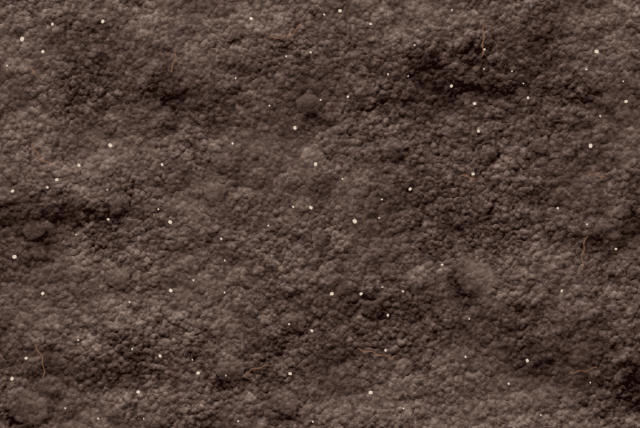
Reproduce this texture procedurally as a WebGL 1 fragment shader.

```glsl
precision highp float;
// Dark crumbly soil in broad raked ridges, lit from above.
// Cellular domes at several scales give lumps and grain; layered sines bend
// the ridges; clods, pale mineral specks and dry root fibres lie on top.

uniform vec2 u_resolution;

const vec2 LIGHT = vec2(-0.24, 0.97);
const vec3 SPECK_COLOR = vec3(0.90, 0.84, 0.76);
const vec3 FIBRE_COLOR = vec3(0.56, 0.40, 0.30);
const float MEAN_TONE = 0.318;

vec2 hash2(vec2 p) {
  vec3 q = fract(p.xyx * vec3(0.1031, 0.1030, 0.0973));
  q += dot(q, q.yzx + 33.33);
  return fract((q.xx + q.yz) * q.zy);
}

float valueNoise(vec2 p) {
  vec2 c = floor(p), f = fract(p);
  f = f * f * (3.0 - 2.0 * f);
  float low = mix(hash2(c).x, hash2(c + vec2(1.0, 0.0)).x, f.x);
  float high = mix(hash2(c + vec2(0.0, 1.0)).x, hash2(c + 1.0).x, f.x);
  return mix(low, high, f.y);
}

vec2 rotate(vec2 p, float a) {
  float c = cos(a), s = sin(a);
  return vec2(c * p.x - s * p.y, s * p.x + c * p.y);
}

// Height of overlapping round lumps of varied radius, one per cell.
float domes(vec2 p) {
  vec2 c = floor(p), f = fract(p);
  float height = 0.0;
  for (int j = -1; j <= 1; j++) {
    for (int i = -1; i <= 1; i++) {
      vec2 o = vec2(float(i), float(j));
      vec2 d = o + hash2(c + o) - f;
      float radius = 0.3 + 0.65 * hash2(c + o + 57.0).x;
      height = max(height, radius * radius - dot(d, d));
    }
  }
  return height;
}

// Lit slope of the lumps, with darker crevices between them.
float relief(vec2 p, float scale) {
  vec2 q = p * scale + scale;
  float h = domes(q), reach = 0.3;
  return (h - domes(q + reach * LIGHT)) / reach + 0.7 * (h - 0.32);
}

// Broad horizontal ridges with soft patches and dark hollows.
float ridges(vec2 p) {
  float bend = 0.03 * sin(4.1 * p.x + 0.6) + 0.015 * sin(9.7 * p.x + 5.0 * p.y);
  float wave = cos(6.2832 * (p.y + bend - 0.33) / 0.32);
  float patches = valueNoise(p * vec2(4.0, 8.0) + 3.0) - 0.5;
  patches += 0.7 * (valueNoise(p * vec2(10.0, 17.0) + 9.0) - 0.5);
  float hollow = smoothstep(0.62, 0.92, valueNoise(p * vec2(8.0, 14.0) + 21.0));
  return 0.032 * wave + 0.10 * patches - 0.12 * hollow * (0.6 - 0.4 * wave) + 0.012;
}

// Scattered clods: x is the tone change, y the coverage.
vec2 clods(vec2 p, float scale) {
  vec2 q = p * scale, c = floor(q), result = vec2(0.0);
  for (int j = -1; j <= 1; j++) {
    for (int i = -1; i <= 1; i++) {
      vec2 id = c + vec2(float(i), float(j));
      vec2 r = hash2(id + 131.0), s = hash2(id + 173.0);
      float radius = mix(0.10, 0.30, s.y * s.y);
      vec2 d = rotate(q - id - 0.2 - 0.6 * r, s.y * 2.0 - 1.0) / radius;
      d.y *= 1.25;
      float present = step(s.x, 0.5);
      float body = present * (1.0 - smoothstep(0.85, 1.02, length(d)));
      float shade = present * (1.0 - smoothstep(0.6, 1.4, length(d + 0.45 * LIGHT)));
      float lit = 0.02 + 0.11 * dot(d, LIGHT);
      result.x += mix(-0.15 * shade, lit, body);
      result.y = max(result.y, body);
    }
  }
  return result;
}

// Small rounded chips, at most one in a cell.
float specks(vec2 p, float scale, float pixel) {
  vec2 q = p * scale, id = floor(q);
  vec2 r = hash2(id + 211.0), s = hash2(id + 239.0);
  vec2 d = abs(rotate(fract(q) - 0.12 - 0.76 * r, 6.2832 * r.x));
  float radius = mix(0.025, 0.07, s.y * s.y);
  float dist = mix(length(d), max(d.x * 0.8, d.y * 1.2), 0.35) - radius;
  float blur = pixel * scale * 0.9;
  return step(s.x, 0.32) * (1.0 - smoothstep(-blur, blur, dist));
}

// Thin bent strands, at most one in a cell.
float fibres(vec2 p, float scale, float pixel) {
  vec2 q = p * scale, id = floor(q);
  vec2 r = hash2(id + 307.0), s = hash2(id + 331.0);
  vec2 d = rotate(fract(q) - 0.3 - 0.4 * r, 6.2832 * s.y);
  float halfLength = mix(0.06, 0.17, r.y);
  d.y += (r.x - 0.5) * 5.0 * d.x * d.x + 0.008 * sin(45.0 * d.x);
  float dist = length(vec2(max(abs(d.x) - halfLength, 0.0), d.y)) - 0.006;
  float blur = pixel * scale;
  return step(s.x, 0.45) * (1.0 - smoothstep(-blur, blur, dist));
}

// Soil brown for a given red level.
vec3 soilColor(float tone) {
  return max(vec3(tone, 0.93 * tone - 0.043, 0.87 * tone - 0.054), 0.02);
}

void main() {
  float pixel = 1.0 / u_resolution.y;
  vec2 p = gl_FragCoord.xy * pixel;
  vec2 warp = vec2(valueNoise(p * 38.0), valueNoise(p * 38.0 + 71.0)) - 0.5;
  vec2 crumble = vec2(valueNoise(p * 120.0), valueNoise(p * 120.0 + 71.0)) - 0.5;
  vec2 w = p + 0.014 * warp + 0.006 * crumble;

  // Lumps from coarse to fine; clods are smoother than loose soil.
  vec2 clod = clods(p + 0.008 * warp + 0.004 * crumble, 5.0);
  float lumps = 0.034 * relief(w, 12.0) + 0.046 * relief(w, 27.0);
  float grain = 0.058 * relief(w, 58.0) + 0.068 * relief(p + 0.004 * crumble, 105.0);
  grain += 0.13 * (valueNoise(p * 170.0) - 0.5);
  float rough = 0.7 + 0.6 * valueNoise(p * 9.0 + 40.0);
  float tone = MEAN_TONE + ridges(p + 0.02 * warp) + clod.x;
  tone += lumps * (1.0 - 0.7 * clod.y) + grain * rough * (1.0 - 0.35 * clod.y);

  vec3 color = soilColor(clamp(tone, 0.07, 0.64));
  color = mix(color, FIBRE_COLOR, 0.75 * fibres(p, 4.0, pixel));
  color = mix(color, SPECK_COLOR, 0.95 * specks(p, 14.0, pixel));
  gl_FragColor = vec4(color, 1.0);
}
```
